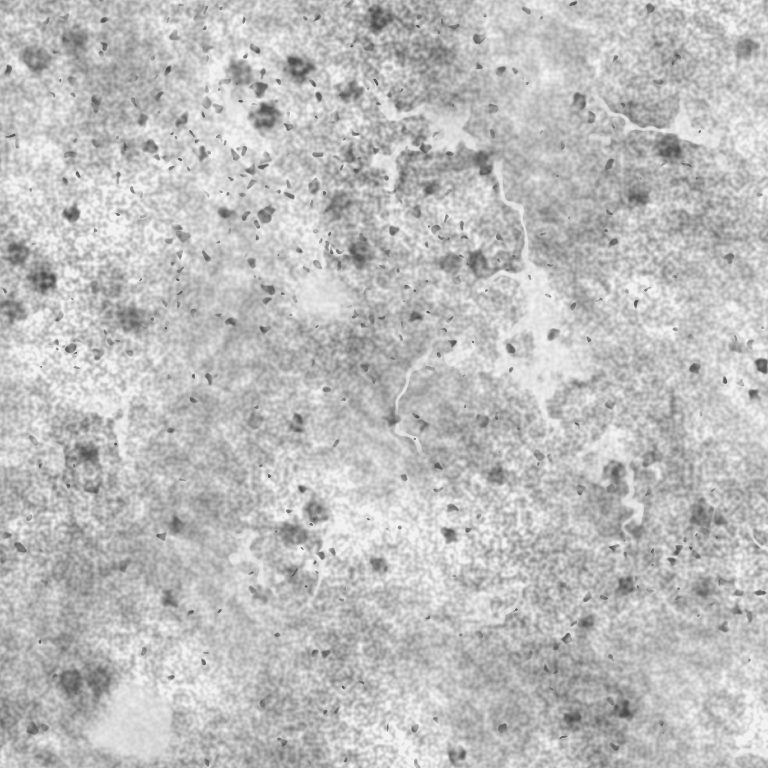
Write a WebGL 1 fragment shader that draws this texture.

```glsl
precision highp float;
// Grey, grainy tissue-like surface with dark speck colonies, pale pools and fine bright cracks.
uniform vec2 u_resolution;

const float BASE_TONE = 0.755;
const float POOL_TONE = 0.895;
const float CRACK_TONE = 0.92;
const float SPECK_TONE = 0.33;
const float CLOUD_AMOUNT = 0.21;     // broad light and dark areas
const float MOTTLE_AMOUNT = 0.14;    // middle-sized blotches
const float FIBRE_AMOUNT = 0.12;     // short slanted streaks
const float GRAIN_AMOUNT = 0.25;     // finest texture
const float GRAIN_FREQ = 165.0;
const float POOL_GRID = 3.6;
const float POOL_CHANCE = 0.3;
const float CLUMP_GRID = 28.0;
const float DOT_GRID = 62.0;
const float CRACK_WIDTH = 0.014;
const vec2 COLONY_CENTRE = vec2(0.36, 0.77);
const vec2 CRACK_CENTRE = vec2(0.70, 0.64);

float hash(vec2 p) {
  vec3 q = fract(p.xyx * vec3(0.1031, 0.1030, 0.0973));
  q += dot(q, q.yzx + 33.33);
  return fract((q.x + q.y) * q.z);
}

vec2 hash2(vec2 p) {
  return vec2(hash(p + 17.3), hash(p + 71.9));
}

float cornerSlope(vec2 cell, vec2 offset) {
  float angle = 6.28318 * hash(cell + 101.0);
  return dot(vec2(cos(angle), sin(angle)), offset);
}

// Gradient noise, roughly -0.7 to 0.7
float noise(vec2 p) {
  vec2 i = floor(p), f = fract(p);
  vec2 u = f * f * f * (f * (f * 6.0 - 15.0) + 10.0);
  vec2 e = vec2(1.0, 0.0);
  return mix(mix(cornerSlope(i, f), cornerSlope(i + e.xy, f - e.xy), u.x),
             mix(cornerSlope(i + e.yx, f - e.yx), cornerSlope(i + e.xx, f - e.xx), u.x), u.y);
}

float fbm(vec2 p) {
  float sum = 0.0, weight = 1.0;
  for (int i = 0; i < 4; i++) {
    sum += weight * noise(p);
    p = mat2(1.6, 1.2, -1.2, 1.6) * p + 9.7;
    weight *= 0.55;
  }
  return sum;
}

// Chance of a speck: one large colony and a few loose groups
float colonyDensity(vec2 p) {
  vec2 d = p - COLONY_CENTRE;
  float along = dot(d, vec2(0.8, -0.6)), across = dot(d, vec2(0.6, 0.8));
  float colony = exp(-along * along / 0.09 - across * across / 0.022);
  float groups = smoothstep(0.12, 0.5, noise(p * 6.0 + 4.0));
  return 0.05 + 0.42 * colony + 0.32 * groups;
}

// Ragged dark specks scattered on a jittered grid
float specks(vec2 p, float grid, float minRadius, float maxRadius, float chance) {
  vec2 home = floor(p * grid);
  float cover = 0.0;
  for (int y = -1; y <= 1; y++) {
    for (int x = -1; x <= 1; x++) {
      vec2 cell = home + vec2(float(x), float(y));
      vec2 centre = (cell + 0.15 + 0.7 * hash2(cell)) / grid;
      float size = hash(cell + 5.5);
      float radius = mix(minRadius, maxRadius, size * size);
      float present = step(hash(cell + 43.0), chance * colonyDensity(centre));
      float blob = 1.0 - smoothstep(0.55 * radius, 1.25 * radius, length(p - centre));
      cover = max(cover, present * blob * mix(0.6, 1.0, hash(cell + 8.0)));
    }
  }
  return cover;
}

// x: pale pool cover, y: dark core inside some pools
vec2 pools(vec2 p) {
  vec2 home = floor(p * POOL_GRID);
  vec2 cover = vec2(0.0);
  for (int y = -1; y <= 1; y++) {
    for (int x = -1; x <= 1; x++) {
      vec2 cell = home + vec2(float(x), float(y));
      vec2 centre = (cell + 0.2 + 0.6 * hash2(cell + 3.0)) / POOL_GRID;
      float radius = mix(0.03, 0.075, hash(cell + 12.0));
      float softness = mix(0.004, 0.03, hash(cell + 29.0));
      float present = step(hash(cell + 57.0), POOL_CHANCE);
      float d = length(p - centre);
      float core = step(0.055, radius) * (1.0 - smoothstep(0.012, 0.026, d));
      cover = max(cover, present * vec2(1.0 - smoothstep(radius - softness, radius + softness, d), core));
    }
  }
  return cover;
}

void main() {
  vec2 p = gl_FragCoord.xy / min(u_resolution.x, u_resolution.y);
  vec2 bend = vec2(fbm(p * 7.0 + 2.0), fbm(p * 7.0 + 31.0));
  vec2 rough = vec2(noise(p * 75.0), noise(p * 75.0 + 50.0));

  // Clouds, blotches, streaks and grain
  float grain = 0.75 * noise(p * GRAIN_FREQ) + 0.65 * noise(p * GRAIN_FREQ * 0.55 + 13.0);
  grain *= 1.0 + 0.8 * noise(p * 5.0 + 60.0);
  vec2 q = p + 0.03 * bend;
  vec2 slanted = vec2(dot(q, vec2(0.85, -0.53)) * 17.0, dot(q, vec2(0.53, 0.85)) * 55.0);
  float tone = BASE_TONE + CLOUD_AMOUNT * fbm(p * 4.5 + 0.08 * bend + 21.0);
  tone += MOTTLE_AMOUNT * noise(p * 38.0 + bend) + FIBRE_AMOUNT * noise(slanted);

  // Pale pools with wavy borders
  vec2 pool = pools(p + 0.035 * bend + 0.004 * rough);
  tone = mix(tone, POOL_TONE + 0.08 * bend.x, 0.85 * pool.x);

  // Thin bright cracks with a dark flank
  float ridge = noise(p * vec2(5.0, 3.4) + 0.45 * bend + 7.0);
  float nearCrack = 1.0 - smoothstep(0.08, 0.3, length(p - CRACK_CENTRE));
  float opening = smoothstep(0.1, 0.4, noise(p * 5.5 + 80.0) + 0.4 * nearCrack);
  float crack = opening * (1.0 - smoothstep(CRACK_WIDTH, 3.0 * CRACK_WIDTH, abs(ridge)));
  float flank = opening * (1.0 - smoothstep(0.0, 0.05, abs(ridge - 0.07)));
  tone = mix(tone - 0.09 * flank, CRACK_TONE, 0.85 * crack);
  tone += GRAIN_AMOUNT * grain * (1.0 - 0.65 * max(pool.x, crack));

  // Dark clumps, dots and pool cores
  vec2 ragged = p + 0.009 * rough;
  float dark = specks(ragged, CLUMP_GRID, 0.006, 0.021, 1.0);
  dark = max(dark, specks(ragged, DOT_GRID, 0.0025, 0.006, 0.8));
  dark = max(dark * (1.0 - 0.8 * pool.x), 0.75 * pool.y);
  dark *= clamp(0.78 + 0.9 * noise(p * 95.0 + 6.0), 0.0, 1.0);
  tone = mix(tone, SPECK_TONE + 0.12 * grain, dark);

  gl_FragColor = vec4(vec3(clamp(tone, 0.2, 0.95)), 1.0);
}
```
